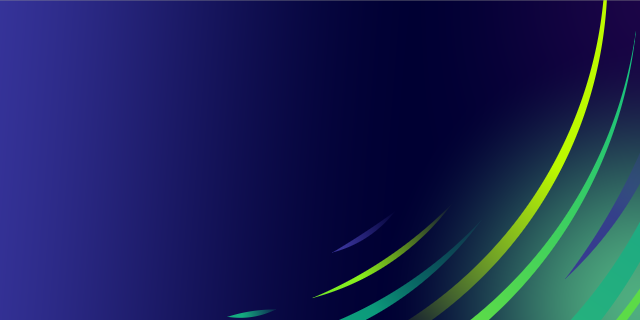
Reproduce this background procedurally as a Shadertoy shader.

```glsl
// Tapered neon arcs sweeping over an indigo to navy gradient with a green corner glow.

const vec3 LIME = vec3(0.74, 0.98, 0.0);
const vec3 GREEN = vec3(0.36, 0.86, 0.28);
const vec3 TEAL = vec3(0.08, 0.68, 0.50);
const vec3 VIOLET = vec3(0.22, 0.20, 0.60);

// Gradient backdrop; the canvas is one unit high
vec3 backdrop(vec2 p) {
    float slant = p.x + 0.08 * (0.5 - p.y);
    vec3 color = mix(vec3(0.225, 0.215, 0.63), vec3(0.0, 0.0, 0.20), smoothstep(-0.3, 1.3, slant));

    // Plum upper corner
    float plum = smoothstep(1.25, 2.1, p.x) * smoothstep(0.2, 1.0, p.y);
    color = mix(color, vec3(0.11, 0.02, 0.28), plum);

    // Green lower corner
    float glow = 1.0 - smoothstep(0.0, 0.82, length(p - vec2(2.0, 0.05)));
    return mix(color, vec3(0.31, 0.68, 0.50), glow);
}

// Circular arc from a to b, bowed to the right by bulge.
// halfWidth: Bezier controls along the arc; fade: positions of zero and full opacity.
void paintArc(inout vec3 color, vec2 p, vec2 a, vec2 b, float bulge, vec3 halfWidth,
              vec3 startColor, vec3 endColor, vec2 fade) {
    float chord = length(b - a);
    vec2 along = (b - a) / chord;
    vec2 q = vec2(dot(p - a, along), dot(p - a, vec2(along.y, -along.x)));
    float radius = chord * chord / (8.0 * bulge) + 0.5 * bulge;
    float d = abs(length(q - vec2(0.5 * chord, bulge - radius)) - radius);

    float t = q.x / chord;
    float inside = step(0.0, t) * step(t, 1.0);
    float w = mix(mix(halfWidth.x, halfWidth.y, t), mix(halfWidth.y, halfWidth.z, t), t);
    float coverage = clamp((w - d) * iResolution.y + 0.5, 0.0, 1.0) * inside;
    float opacity = clamp((t - fade.x) / (fade.y - fade.x), 0.0, 1.0);
    color = mix(color, mix(startColor, endColor, clamp(t, 0.0, 1.0)), coverage * opacity);
}

void mainImage(out vec4 fragColor, in vec2 fragCoord) {
    vec2 p = fragCoord / iResolution.y;
    vec3 color = backdrop(p);
    vec2 solid = vec2(-2.0, -1.0);

    // Long arcs
    paintArc(color, p, vec2(1.28, -0.022), vec2(1.8925, 1.02), 0.145,
             vec3(0.021, 0.018, 0.005), LIME, LIME, vec2(-0.06, 0.55));
    paintArc(color, p, vec2(1.475, -0.02), vec2(1.987, 0.901), 0.102,
             vec3(0.019, 0.011, 0.0), GREEN, vec3(0.06, 0.74, 0.52), solid);

    // Bands at the lower right corner
    paintArc(color, p, vec2(1.766, 0.128), vec2(2.04, 0.56), 0.022,
             vec3(0.0, 0.022, 0.022), vec3(0.22, 0.22, 0.58), vec3(0.19, 0.28, 0.50), vec2(1.2, 0.5));
    paintArc(color, p, vec2(1.76, -0.08), vec2(2.07, 0.39), 0.026,
             vec3(0.038, 0.034, 0.026), vec3(0.15, 0.70, 0.49), vec3(0.11, 0.66, 0.51), solid);
    paintArc(color, p, vec2(1.90, -0.05), vec2(2.05, 0.155), 0.006,
             vec3(0.014, 0.013, 0.011), GREEN, GREEN, solid);

    // Short streaks that fade upward
    paintArc(color, p, vec2(1.039, 0.211), vec2(1.234, 0.339), 0.011,
             vec3(0.0, 0.017, 0.0), VIOLET, VIOLET, vec2(1.05, 0.15));
    paintArc(color, p, vec2(0.974, 0.068), vec2(1.414, 0.365), 0.036,
             vec3(0.0, 0.019, 0.0), vec3(0.45, 0.92, 0.16), LIME, vec2(1.0, 0.3));
    paintArc(color, p, vec2(1.07, -0.015), vec2(1.505, 0.313), 0.032,
             vec3(0.018, 0.017, 0.0), vec3(0.05, 0.63, 0.49), vec3(0.04, 0.48, 0.44), vec2(1.15, 0.2));
    paintArc(color, p, vec2(0.711, 0.010), vec2(0.862, 0.033), 0.003,
             vec3(0.0, 0.018, 0.0), TEAL, TEAL, vec2(1.15, 0.3));

    // Pale hairline along the top
    color = mix(color, vec3(0.6), 0.5 * smoothstep(0.996, 1.0, p.y));

    fragColor = vec4(color, 1.0);
}
```
